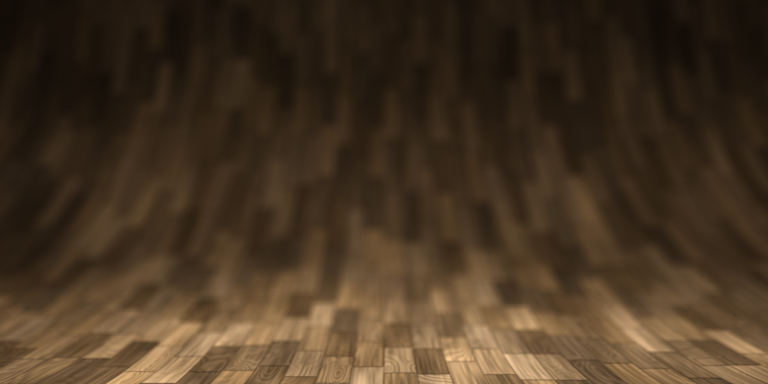
A Shadertoy shader for this background:

```glsl
const vec3 WOOD_TINT = vec3(1.00, 0.80, 0.555);
const vec3 TONE_CURVE = vec3(1.00, 1.07, 1.17);
const vec3 GREY_SHIFT = vec3(0.97, 1.01, 1.10);
const float PLANKS_PER_UNIT = 11.0;
const float TONE_RANGE = 0.58;
const float GRAIN_STRENGTH = 0.42;
const float STAIN_STRENGTH = 0.30;
const float SEAM_DARKNESS = 0.24;
const float BLUR_NEAR = 0.0018;
const float BLUR_FAR = 0.019;
const float VIGNETTE = 0.36;
const int BLUR_TAPS = 40;
const float GOLDEN_ANGLE = 2.39996;

float hash(vec2 p) {
    return fract(sin(dot(p, vec2(127.1, 311.7))) * 43758.5453);
}

float noise(vec2 p) {
    vec2 cell = floor(p), f = fract(p);
    f = f * f * (3.0 - 2.0 * f);
    return mix(mix(hash(cell), hash(cell + vec2(1, 0)), f.x),
               mix(hash(cell + vec2(0, 1)), hash(cell + vec2(1, 1)), f.x), f.y);
}

// Unrolls the floor and the curved wall into flat plank coordinates
vec2 surfaceCoords(vec2 p) {
    float spread = 0.40 + 0.60 * exp(-3.7 * p.y);
    float along = 7.5 * p.y + 2.9 * smoothstep(-0.1, 0.4, p.y);
    return vec2(p.x / spread * PLANKS_PER_UNIT, along);
}

vec3 plankColor(vec2 s) {
    float column = floor(s.x);
    float along = s.y + 7.0 * hash(vec2(column, 3.0));
    vec2 id = vec2(column, floor(along));
    vec2 local = vec2(fract(s.x), fract(along));
    float tone = 1.0 + TONE_RANGE * (hash(id + 17.0) - 0.5);

    // Fine fibres and wavy growth rings
    vec2 seed = 19.0 * vec2(hash(id), hash(id + 5.0));
    float fibre = noise(local * vec2(14.0, 1.8) + seed);
    float swirl = noise(local * vec2(2.2, 1.6) + seed);
    float rings = 0.5 + 0.5 * sin(42.0 * swirl + 9.0 * local.x);
    float grain = mix(fibre, rings, 0.5 * hash(id + 9.0)) - 0.5;

    // Broad stains and streaks that run across plank borders
    float stain = noise(s * vec2(0.45, 0.8)) + noise(s * vec2(1.7, 1.1) + 40.0) - 1.0;

    // Soft dark seams around each plank
    vec2 edge = min(local, 1.0 - local);
    float seam = 1.0 - smoothstep(0.0, 0.06, min(edge.x, edge.y * 1.4));
    float shade = tone * (1.0 + GRAIN_STRENGTH * grain + STAIN_STRENGTH * stain);
    shade *= 1.0 - SEAM_DARKNESS * seam;
    return mix(vec3(1.0), GREY_SHIFT, hash(id + 31.0)) * shade;
}

// Bright floor fading into the dim wall, darker at the sides
float lighting(vec2 p) {
    float wall = mix(0.30, 0.13, smoothstep(0.25, 1.0, p.y));
    float floorLight = 0.31 * (1.0 - smoothstep(0.06, 0.36, p.y));
    float side = 1.08 - VIGNETTE * p.x * p.x * mix(0.75, 1.2, p.y);
    return (wall + floorLight) * side;
}

void mainImage(out vec4 fragColor, in vec2 fragCoord) {
    vec2 p = (fragCoord - vec2(0.5 * iResolution.x, 0.0)) / iResolution.y;

    // Depth of field: average a spiral disc that widens with distance
    float radius = mix(BLUR_NEAR, BLUR_FAR, smoothstep(0.0, 0.33, p.y));
    vec3 wood = vec3(0.0);
    for (int i = 0; i < BLUR_TAPS; i++) {
        float k = float(i) + 0.5;
        float angle = k * GOLDEN_ANGLE;
        vec2 offset = sqrt(k / float(BLUR_TAPS)) * vec2(cos(angle), sin(angle));
        wood += plankColor(surfaceCoords(p + radius * offset));
    }
    wood /= float(BLUR_TAPS);

    // Darker wood turns warmer
    vec3 lit = WOOD_TINT * pow(wood * lighting(p), TONE_CURVE);
    fragColor = vec4(clamp(lit, 0.0, 1.0), 1.0);
}
```
